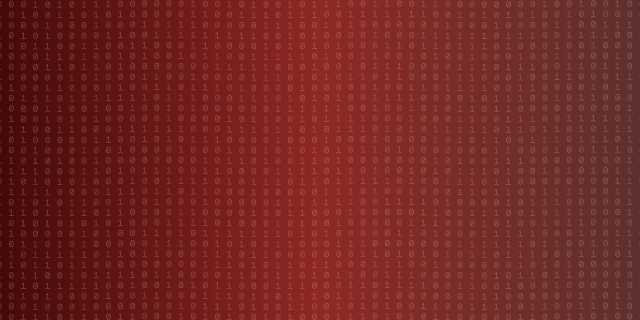
Write a WebGL 2 fragment shader that draws this background.

```glsl
#version 300 es
precision highp float;
// A red gradient, dark at the left and dusky at the right, under a fine grid
// of pale binary marks: slashed rings and footed strokes. Each cell picks its
// mark by hash and draws it from distance functions.

uniform vec2 u_resolution;
out vec4 fragColor;

// Lengths are fractions of the canvas height
const vec2 PITCH = vec2(0.0379, 0.03257);
const vec2 FIRST_CENTRE = vec2(-0.0026, 0.0104);
const vec2 MARK_HALF = vec2(0.0060, 0.0086);
const float LINE_HALF = 0.0011;

const vec3 DARK_RED = vec3(0.27, 0.035, 0.04);
const vec3 BRIGHT_RED = vec3(0.555, 0.158, 0.14);
const vec3 DUSKY_RED = vec3(0.365, 0.19, 0.18);
const vec3 PALE_INK = vec3(0.90, 0.75, 0.70);

float hash(vec2 cell) {
    vec3 q = fract(cell.xyx * vec3(0.1031, 0.1030, 0.0973));
    q += dot(q, q.yzx + 33.33);
    return fract((q.x + q.y) * q.z);
}

float segment(vec2 p, vec2 a, vec2 b) {
    vec2 ab = b - a;
    return length(p - a - ab * clamp(dot(p - a, ab) / dot(ab, ab), 0.0, 1.0));
}

float roundedOutline(vec2 p, vec2 halfSize, float radius) {
    vec2 q = abs(p) - halfSize + radius;
    return abs(length(max(q, 0.0)) + min(max(q.x, q.y), 0.0) - radius);
}

// Distance to an oval ring with a short diagonal slash
float slashedRing(vec2 p, vec2 halfSize) {
    vec2 tip = halfSize * vec2(0.45, 0.40);
    float ring = roundedOutline(p, halfSize, halfSize.x * 0.92);
    return min(ring, segment(p, -tip, tip));
}

// Distance to an upright stroke with a flag and a foot
float footedStroke(vec2 p, vec2 halfSize) {
    vec2 top = vec2(0.0, halfSize.y);
    float stem = segment(p, -top, top);
    float flag = segment(p, top, halfSize * vec2(-0.80, 0.62));
    float foot = segment(p, -halfSize, vec2(halfSize.x, -halfSize.y));
    return min(stem, min(flag, foot));
}

// Box-filtered coverage, so hairlines stay faint when thinner than a pixel
float lineCoverage(float d, float halfWidth, float pixel) {
    return clamp((halfWidth - d) / pixel + 0.5, 0.0, 1.0)
         - clamp((-halfWidth - d) / pixel + 0.5, 0.0, 1.0);
}

vec3 background(float x) {
    vec3 leftHalf = mix(DARK_RED, BRIGHT_RED, clamp(x * 2.0, 0.0, 1.0));
    return mix(leftHalf, DUSKY_RED, clamp(x * 2.0 - 1.0, 0.0, 1.0));
}

float binaryGrid(vec2 p, float pixel) {
    vec2 grid = (p - FIRST_CENTRE) / PITCH;
    float column = floor(grid.x + 0.5);
    grid.y += 0.05 * sin(column * 0.35);    // columns drift slightly in height
    vec2 cell = vec2(column, floor(grid.y + 0.5));
    vec2 local = (grid - cell) * PITCH;

    float pick = hash(cell + 7.0);
    float d = pick < 0.55 ? slashedRing(local, MARK_HALF)
                          : footedStroke(local, MARK_HALF);
    float strength = mix(0.26, 0.34, hash(cell + 61.0));
    return strength * lineCoverage(d, LINE_HALF, pixel);
}

void main() {
    float pixel = 1.0 / u_resolution.y;
    vec2 p = gl_FragCoord.xy * pixel;
    vec3 colour = background(gl_FragCoord.x / u_resolution.x);
    colour = mix(colour, PALE_INK, binaryGrid(p, pixel));
    fragColor = vec4(colour, 1.0);
}
```
